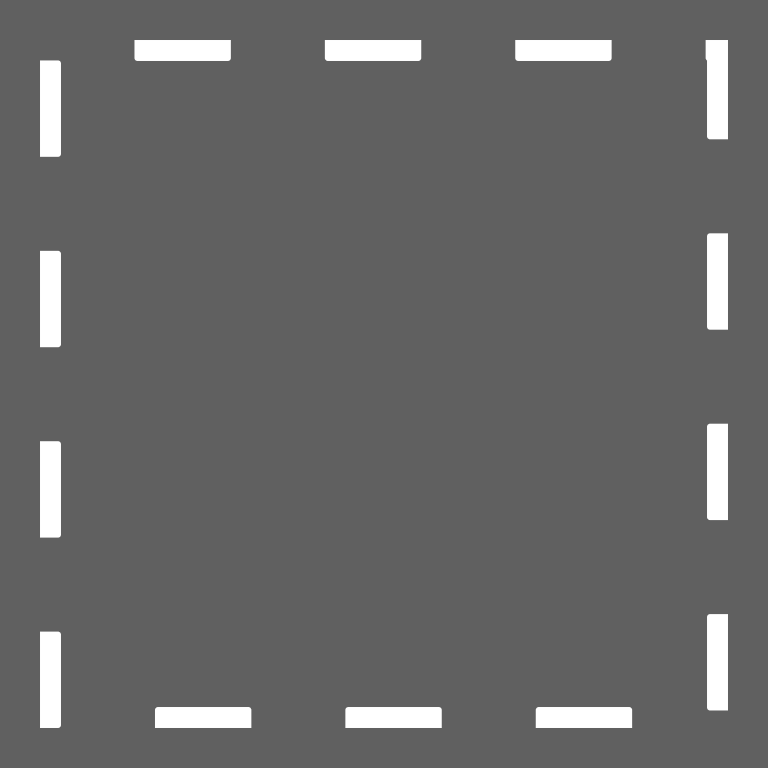
Reproduce this background procedurally as a WebGL 1 fragment shader.

```glsl
precision highp float;
// Draws a dashed white square border on a flat grey ground.
// Each side is a repeated row of bars, rounded on the inner edge only:
// the bars are distance fields clipped by the outer frame square.

uniform vec2 u_resolution;

const vec3 GREY = vec3(0.3765);
const vec3 WHITE = vec3(1.0);
const float INSET = 0.0521;       // canvas edge to outer frame edge
const float PERIOD = 0.2479;      // spacing between dash starts
const float DASH_LENGTH = 0.1255;
const float DASH_WIDTH = 0.0273;
const float CORNER = 0.004;

// Signed distance to a box centred on the origin with rounded corners
float roundedBox(vec2 p, vec2 halfSize, float radius) {
  vec2 q = abs(p) - halfSize + radius;
  return length(max(q, 0.0)) + min(max(q.x, q.y), 0.0) - radius;
}

// Row of dashes; depth is measured inward from the outer frame edge
float dashRow(float along, float depth, float start, float count) {
  float fromFirst = along - start - 0.5 * DASH_LENGTH;
  float index = clamp(floor(fromFirst / PERIOD + 0.5), 0.0, count - 1.0);
  vec2 local = vec2(fromFirst - index * PERIOD, depth);
  return roundedBox(local, vec2(0.5 * DASH_LENGTH, DASH_WIDTH), CORNER);
}

void main() {
  vec2 uv = gl_FragCoord.xy / u_resolution;
  float pixel = 1.0 / min(u_resolution.x, u_resolution.y);
  vec2 nearDepth = uv - INSET;
  vec2 farDepth = 1.0 - INSET - uv;

  // Four sides
  float left = dashRow(uv.y, nearDepth.x, 0.0521, 4.0);
  float right = dashRow(uv.y, farDepth.x, 0.0749, 4.0);
  float bottom = dashRow(uv.x, nearDepth.y, 0.2018, 3.0);
  float top = dashRow(uv.x, farDepth.y, 0.1751, 4.0);
  float dashes = min(min(left, right), min(bottom, top));

  // Sharp outer edges come from the frame square
  float frame = roundedBox(uv - 0.5, vec2(0.5 - INSET), 0.0);
  float shape = max(dashes, frame);

  float coverage = clamp(0.5 - shape / pixel, 0.0, 1.0);
  gl_FragColor = vec4(mix(GREY, WHITE, coverage), 1.0);
}
```
